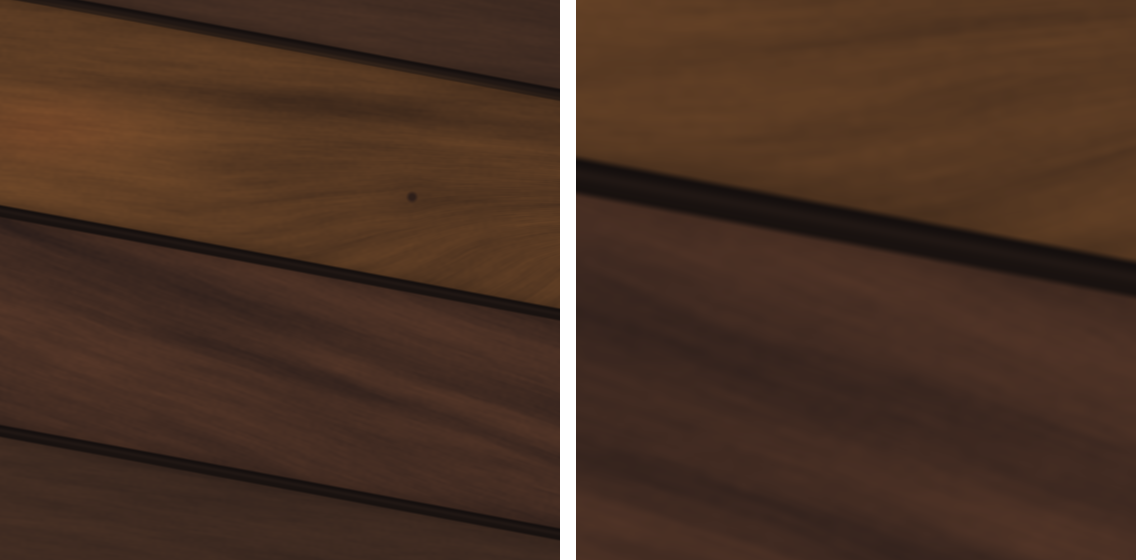
Left, the full canvas; right, a detail of the centre.
Give the GLSL for this texture, as a three.js fragment shader.

```glsl
varying vec2 vUv;

const float PLANK_HEIGHT = 0.3925;
const float FIRST_SEAM = 0.231;
const float SEAM_SLOPE = 0.185;
const float SEAM_HALF_WIDTH = 0.0105;
const float EDGE_SOFTNESS = 0.0028;
const vec2 KNOT_CENTER = vec2(0.736, 0.648);
const float KNOT_RADIUS = 0.0085;

const vec3 GOLD_DARK = vec3(0.235, 0.155, 0.105);
const vec3 GOLD_LIGHT = vec3(0.455, 0.295, 0.165);
const vec3 RED_DARK = vec3(0.170, 0.118, 0.105);
const vec3 RED_LIGHT = vec3(0.375, 0.238, 0.170);
const vec3 UMBER_DARK = vec3(0.185, 0.130, 0.110);
const vec3 UMBER_LIGHT = vec3(0.325, 0.217, 0.158);
const vec3 GROOVE_DARK = vec3(0.075, 0.055, 0.052);
const vec3 GROOVE_MID = vec3(0.125, 0.090, 0.077);
const vec3 GROOVE_LIP = vec3(0.205, 0.143, 0.103);

float hash(vec2 p) {
  vec3 q = fract(vec3(p.xyx) * 0.1031);
  q += dot(q, q.yzx + 33.33);
  return fract((q.x + q.y) * q.z);
}

float noise(vec2 p) {
  vec2 cell = floor(p);
  vec2 f = fract(p);
  f = f * f * (3.0 - 2.0 * f);
  float low = mix(hash(cell), hash(cell + vec2(1.0, 0.0)), f.x);
  float high = mix(hash(cell + vec2(0.0, 1.0)), hash(cell + 1.0), f.x);
  return mix(low, high, f.y);
}

// Layered noise centred on zero
float fbm(vec2 p) {
  float sum = 0.0;
  float amplitude = 0.5;
  for (int i = 0; i < 4; i++) {
    sum += amplitude * (noise(p) - 0.5);
    p = p * 2.03 + 17.3;
    amplitude *= 0.5;
  }
  return sum;
}

float band(float x, float center, float width) {
  float t = (x - center) / width;
  return exp(-t * t);
}

float blob(vec2 p, vec2 center, vec2 size) {
  vec2 t = (p - center) / size;
  return exp(-dot(t, t));
}

void main() {
  vec2 p = vUv;

  // Slanted plank layout
  float across = p.y + SEAM_SLOPE * p.x + 0.0015 * (noise(vec2(p.x * 4.0, 3.0)) - 0.5);
  float row = (across - FIRST_SEAM) / PLANK_HEIGHT;
  float plank = floor(row);
  float v = row - plank;
  float isRed = 1.0 - step(0.5, abs(plank));
  float isGold = 1.0 - step(0.5, abs(plank - 1.0));

  // Grain direction, fanning out at the lower right of the gold plank
  float slope = mix(mix(0.14, 0.34, isRed), 0.09, isGold);
  float fan = max(p.x - 0.3, 0.0);
  vec2 toKnot = p - KNOT_CENTER;
  float grain = p.y + slope * p.x - isGold * 0.55 * fan * fan * (1.0 - smoothstep(0.2, 0.8, v));
  grain -= isGold * 0.6 * toKnot.y * exp(-dot(toKnot, toKnot) * 700.0);
  grain += 0.022 * fbm(vec2(p.x * 3.0, p.y * 5.0) + plank * 9.0);

  // Broad figure, streaks and fine pores
  vec2 seed = vec2(plank * 7.7 + 20.0, plank * 13.1 + 40.0);
  float tone = 0.5;
  tone += 0.50 * fbm(vec2(p.x * 2.2, grain * 15.0) + seed);
  tone += 0.34 * fbm(vec2(p.x * 5.0, grain * 58.0) + seed);
  tone += 0.10 * (noise(vec2(p.x * 28.0, grain * 190.0) + seed) - 0.5);
  tone += 0.07 * (noise(p * vec2(120.0, 170.0)) - 0.5);

  // Gold plank: dark heart streak, warm left end, shaded middle
  float heart = band(grain, 0.868, 0.024) * smoothstep(-0.15, 0.25, p.x) * (1.0 - smoothstep(0.6, 0.95, p.x));
  float goldTone = 0.10 - 0.36 * heart - 0.12 * smoothstep(0.2, 0.8, p.x);
  goldTone += 0.22 * blob(p, vec2(0.07, 0.75), vec2(0.25, 0.10));
  goldTone -= 0.14 * blob(p, vec2(0.50, 0.70), vec2(0.16, 0.08));
  goldTone -= 0.12 * blob(p, KNOT_CENTER + vec2(0.02, 0.005), vec2(0.07, 0.025));

  // Red plank: steep dark bands and paler streaks
  float redTone = -0.28 * band(grain, 0.603, 0.026);
  redTone -= 0.20 * band(grain, 0.522, 0.014) * smoothstep(0.35, 0.65, p.x);
  redTone += 0.13 * band(grain, 0.445, 0.035) * (1.0 - smoothstep(0.1, 0.5, p.x));
  redTone += 0.10 * band(grain, 0.558, 0.016) * smoothstep(0.4, 0.7, p.x);
  redTone += 0.10 * blob(p, vec2(0.15, 0.345), vec2(0.10, 0.03));

  float umberTone = 0.12 * blob(p, vec2(0.1, 0.0), vec2(0.30, 0.07)) - 0.08 * p.x;
  tone += mix(mix(umberTone, redTone, isRed), goldTone, isGold);
  tone = clamp(tone, 0.0, 1.0);

  vec3 dark = mix(mix(UMBER_DARK, RED_DARK, isRed), GOLD_DARK, isGold);
  vec3 light = mix(mix(UMBER_LIGHT, RED_LIGHT, isRed), GOLD_LIGHT, isGold);
  vec3 color = mix(dark, light, tone);
  color.r += 0.025 * isGold * blob(p, vec2(0.07, 0.77), vec2(0.16, 0.06));

  // Small knot
  float knot = 1.0 - smoothstep(KNOT_RADIUS * 0.4, KNOT_RADIUS * 1.5, length(toKnot));
  color = mix(color, vec3(0.155, 0.105, 0.095), knot * 0.85);

  // Grooves with dark edges, a dull floor and a worn lower lip
  float seam = floor(row + 0.5);
  float offset = (row - seam) * PLANK_HEIGHT;
  float lipWear = mix(0.15, 0.75, step(1.5, seam)) * (0.6 + 0.6 * noise(vec2(p.x * 5.0, seam * 4.0)));
  vec3 groove = mix(GROOVE_DARK, GROOVE_MID, band(offset, 0.001, 0.0045));
  groove = mix(groove, GROOVE_LIP, clamp(lipWear, 0.0, 1.0) * band(offset, -0.007, 0.005));
  color *= 1.0 - 0.16 * band(offset, 0.0, 0.022);
  float inGroove = 1.0 - smoothstep(SEAM_HALF_WIDTH - EDGE_SOFTNESS, SEAM_HALF_WIDTH + EDGE_SOFTNESS, abs(offset));
  color = mix(color, groove, inGroove);

  gl_FragColor = vec4(color, 1.0);
}
```
